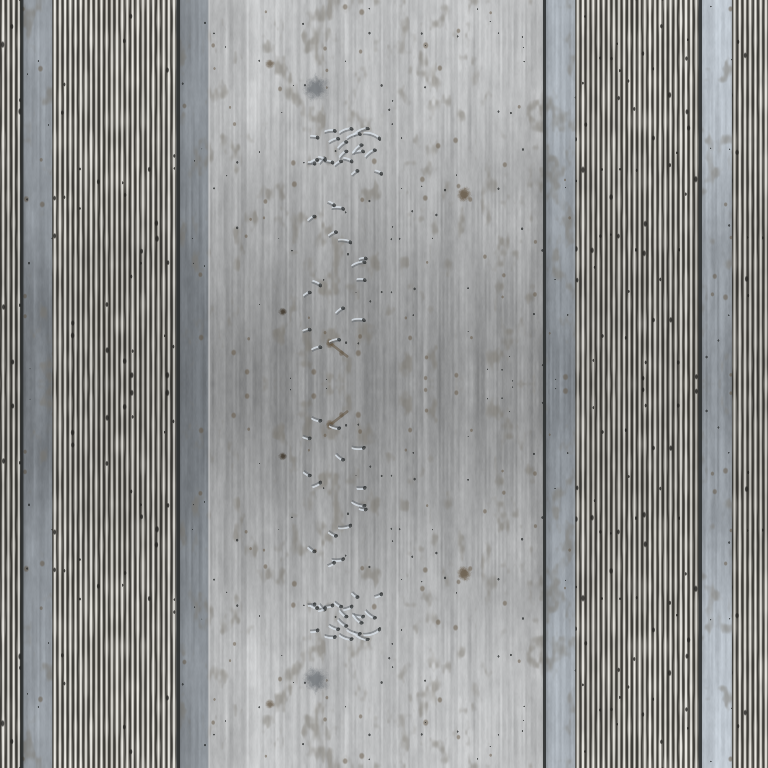
A WebGL 2 fragment shader for this texture:

```glsl
#version 300 es
precision highp float;
// Worn brushed-aluminium sheet: a wide plate between finely ribbed panels, mirrored top to bottom.
uniform vec2 u_resolution;
out vec4 fragColor;

const vec3 ALUMINIUM = vec3(0.685, 0.69, 0.693);
const vec3 BLUE_STEEL = vec3(0.60, 0.625, 0.65);
const vec3 GROOVE = vec3(0.23, 0.225, 0.21);
const vec3 RIB_SIDE = vec3(0.49, 0.48, 0.455);
const vec3 RIB_TOP = vec3(0.86, 0.855, 0.835);
const vec3 SEAM = vec3(0.17, 0.18, 0.18);
const vec3 RUST = vec3(0.36, 0.30, 0.22);
const vec3 BARE_METAL = vec3(0.84, 0.87, 0.90);

float hash(vec2 p) {
  vec3 q = fract(p.xyx * 0.1031);
  q += dot(q, q.yzx + 33.33);
  return fract((q.x + q.y) * q.z);
}

float noise(vec2 p) {
  vec2 i = floor(p), f = fract(p);
  f = f * f * (3.0 - 2.0 * f);
  return mix(mix(hash(i), hash(i + vec2(1, 0)), f.x),
             mix(hash(i + vec2(0, 1)), hash(i + 1.0), f.x), f.y);
}

float layered(vec2 p) {
  return 0.5 * noise(p) + 0.3 * noise(p * 2.1 + 7.0) + 0.2 * noise(p * 4.3 + 19.0);
}

// Coverage of the interval a..b, softened by one pixel.
float band(float x, float a, float b, float px) {
  return smoothstep(a - px, a + px, x) * (1.0 - smoothstep(b - px, b + px, x));
}

// Cellular dots: one in each chosen cell, with random place and size.
float specks(vec2 p, vec2 cells, float density, float radius) {
  vec2 q = p * cells, id = floor(q);
  vec2 centre = 0.3 + 0.4 * vec2(hash(id + 3.0), hash(id + 41.0));
  float r = radius * (0.4 + 0.6 * hash(id + 77.0));
  float dot1 = 1.0 - smoothstep(r * 0.5, r * 1.3, length(fract(q) - centre));
  return dot1 * step(hash(id + 113.0), density);
}

float blob(vec2 p, vec2 centre, float radius) {
  float wobble = 0.6 * radius * (layered(p * 180.0) - 0.5);
  return 1.0 - smoothstep(radius * 0.3, radius * 1.2, length(p - centre) + wobble);
}

float segment(vec2 p, vec2 a, vec2 b) {
  vec2 d = b - a;
  return length(p - a - d * clamp(dot(p - a, d) / dot(d, d), 0.0, 1.0));
}

float stroke(float d, float halfWidth, float px) {
  return 1.0 - smoothstep(halfWidth - px * 0.5, halfWidth + px, d);
}

vec3 ribPanel(vec3 base, float x, float m, float a, float b, float count, float px) {
  float u = (x - a) / (b - a) * count, id = floor(u);
  float wave = 0.5 - 0.5 * cos(6.2832 * u);
  float wear = noise(vec2(id * 3.7, m * 38.0)) - 0.5;
  vec3 c = mix(GROOVE, RIB_SIDE, smoothstep(0.0, 0.55, wave + 0.25 * wear));
  float top = smoothstep(0.45, 1.0, wave) * (0.78 + 0.3 * hash(vec2(id, a * 90.0)));
  c = mix(c, RIB_TOP, clamp(top + 0.3 * wear, 0.0, 1.0));
  c *= 1.0 + 0.12 * (layered(vec2(x * 22.0, m * 30.0)) - 0.5);
  c = mix(c, GROOVE * 0.6, 0.8 * specks(vec2(x, m), vec2(90, 55), 0.10, 0.24));
  return mix(base, c, band(x, a, b, px));
}

// Curved scrape with a bright lip, a shaded underside and a dark end.
vec3 scrape(vec3 c, vec2 p, vec2 centre, float angle, float len, float px) {
  float s = sin(angle), k = cos(angle);
  vec2 q = mat2(k, -s, s, k) * (p - centre);
  q.y += q.x * q.x * 18.0;
  float d = segment(q, vec2(-len, 0), vec2(len, 0));
  float under = segment(q, vec2(-len, -0.0025), vec2(len, -0.0025));
  c = mix(c, vec3(0.40, 0.42, 0.44), 0.55 * stroke(under, 0.0009, px));
  c = mix(c, BARE_METAL, 0.8 * stroke(d, 0.0009, px));
  return mix(c, SEAM, 0.75 * stroke(length(q - vec2(len, -0.001)), 0.0022, px));
}

void main() {
  vec2 uv = gl_FragCoord.xy / u_resolution;
  float px = 0.7 / min(u_resolution.x, u_resolution.y);
  float x = uv.x, m = abs(uv.y - 0.5);
  vec2 p = vec2(x, m);
  float shade = mix(0.83, 1.08, smoothstep(0.0, 0.45, m));

  // Brushed plate and its blue-grey side strips
  float strips = 1.0 - band(x, 0.272, 0.709, px);
  float tone = x < 0.15 ? 0.92 : x < 0.5 ? 0.87 : x < 0.8 ? 1.03 : 1.13;
  vec3 color = mix(ALUMINIUM, BLUE_STEEL * tone, strips);
  float grain = noise(vec2(x * 400.0, m * 9.0)) + 0.8 * noise(vec2(x * 170.0, m * 5.0)) - 0.9;
  float fine = layered(vec2(x * 260.0, m * 90.0)) - 0.5;
  color *= shade + 0.13 * grain + 0.10 * fine;
  color *= 1.0 + 0.14 * (layered(p * vec2(14, 11)) - 0.5);

  // Stains and pits
  float stain = smoothstep(0.58, 0.82, layered(p * vec2(55, 32) + 5.0));
  color = mix(color, vec3(0.47, 0.45, 0.41), 0.45 * stain);
  color = mix(color, RUST, 0.45 * specks(p, vec2(48, 40), 0.14, 0.17));
  color = mix(color, SEAM, 0.75 * specks(p + 0.37, vec2(70, 60), 0.07, 0.12));
  color = mix(color, RUST, 0.75 * blob(p, vec2(0.604, 0.247), 0.009));
  color = mix(color, RUST, 0.65 * blob(p, vec2(0.351, 0.417), 0.006));
  color = mix(color, RUST * 0.6, 0.8 * blob(p, vec2(0.368, 0.094), 0.005));
  color = mix(color, vec3(0.36, 0.38, 0.40), 0.65 * blob(p, vec2(0.412, 0.385), 0.016));
  color = mix(color, RUST, 0.5 * stroke(segment(p, vec2(0.43, 0.053), vec2(0.452, 0.036)), 0.0015, px));
  color = mix(color, RUST, 0.7 * blob(p, vec2(0.43, 0.053), 0.006));

  // Scrapes: a dense cluster, then a sparse trail toward the middle
  for (int i = 0; i < 36; i++) {
    float n = float(i);
    vec2 r = vec2(hash(vec2(n, 5.0)), hash(vec2(n, 23.0)));
    vec2 centre = i < 21 ? vec2(0.405, 0.275) + r * vec2(0.09, 0.062)
                         : vec2(0.395 + 0.09 * r.x, 0.035 + 0.215 * (n - 21.0 + r.y) / 15.0);
    float angle = 1.3 * (hash(vec2(n, 61.0)) - 0.4);
    color = scrape(color, p, centre, angle, 0.004 + 0.009 * r.y * r.x, px);
  }

  // Ribbed panels; the last one wraps around the side edges
  float ribShade = mix(0.93, 1.04, smoothstep(0.0, 0.45, m));
  float wrapped = x < 0.5 ? x + 1.0 : x;
  vec3 ribs = ribPanel(color / ribShade, x, m, 0.068, 0.230, 24.0, px);
  ribs = ribPanel(ribs, x, m, 0.749, 0.910, 24.0, px);
  color = ribPanel(ribs, wrapped, m, 0.953, 1.028, 11.0, px) * ribShade;

  // Dark seams with soft shadows, and the lit plate edge
  vec4 gap = abs(x - vec4(0.0285, 0.2325, 0.709, 0.912));
  float nearest = min(min(gap.x, gap.y), min(gap.z, gap.w));
  color *= 1.0 - 0.22 * exp(-nearest * 260.0);
  color = mix(color, SEAM, 0.88 * stroke(nearest, 0.0018, px));
  color = mix(color, vec3(0.80), 0.5 * stroke(abs(x - 0.272), 0.0012, px));
  fragColor = vec4(clamp(color, 0.0, 1.0), 1.0);
}
```
